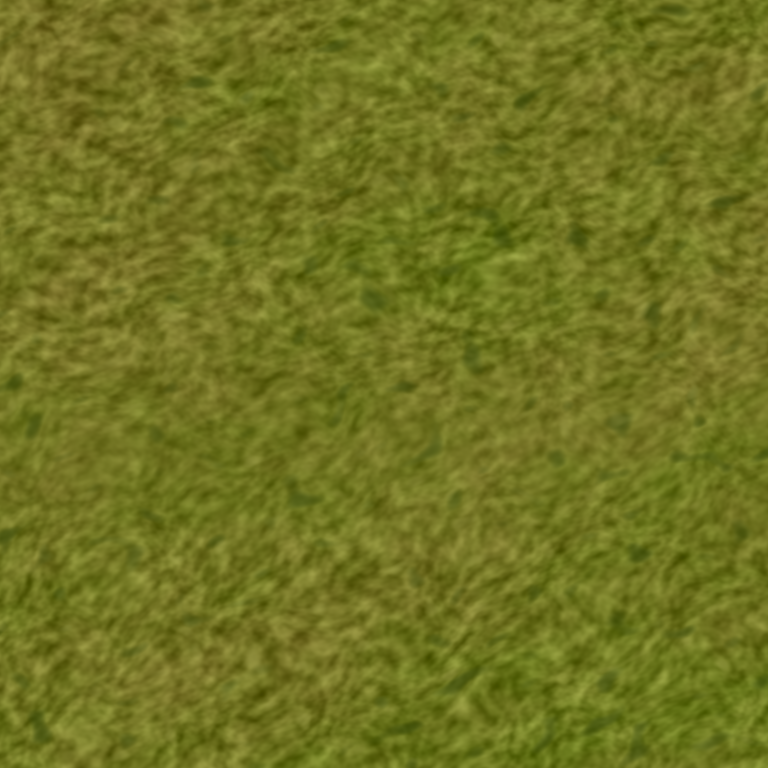
Give the GLSL for this texture, as a Shadertoy shader.

```glsl
const vec3 GRASS = vec3(0.439, 0.456, 0.128);
const vec3 TONE_RANGE = vec3(0.255, 0.25, 0.21);
const vec3 DRY_SHIFT = vec3(0.035, -0.006, 0.028);
const vec3 DEEP_GREEN = vec3(0.20, 0.27, 0.03);
const vec3 PALE_STRAW = vec3(0.62, 0.62, 0.30);

float hash(vec2 p) {
    return fract(sin(dot(p, vec2(127.1, 311.7))) * 43758.5453);
}

// Unit gradient of a lattice corner, projected on the offset to it
float corner(vec2 cell, vec2 offset) {
    float a = 6.2832 * hash(cell);
    return dot(vec2(cos(a), sin(a)), offset);
}

// Signed gradient noise
float noise(vec2 p) {
    vec2 i = floor(p), f = fract(p);
    vec2 u = f * f * f * (f * (f * 6.0 - 15.0) + 10.0);
    vec2 e = vec2(1.0, 0.0);
    float low = mix(corner(i, f), corner(i + e.xy, f - e.xy), u.x);
    float high = mix(corner(i + e.yx, f - e.yx), corner(i + e.xx, f - e.xx), u.x);
    return mix(low, high, u.y);
}

vec2 rotate(vec2 p, float angle) {
    float c = cos(angle), s = sin(angle);
    return vec2(c * p.x + s * p.y, c * p.y - s * p.x);
}

// Noise stretched along a leaning direction
float streaks(vec2 p, float angle, float stretch, float frequency) {
    vec2 q = rotate(p, angle) * frequency;
    return noise(vec2(q.x / stretch, q.y) + frequency);
}

// Soft tufts: clumps, tufts and fine blades
float turf(vec2 p, float angle) {
    return 0.26 * streaks(p, angle, 1.7, 21.0)
         + 0.62 * streaks(p, angle, 1.6, 49.0)
         + 0.56 * streaks(p, angle + 0.15, 1.5, 88.0)
         + 0.18 * streaks(p, angle - 0.4, 1.3, 150.0);
}

void mainImage(out vec4 fragColor, in vec2 fragCoord) {
    vec2 uv = fragCoord / iResolution.y;

    // Gentle warp keeps the tufts from lining up
    vec2 warp = vec2(noise(uv * 9.0 + 3.7), noise(uv * 9.0 + 41.3));
    vec2 p = uv + 0.016 * warp;

    // Blades lean more steeply towards the foreground
    float grain = mix(turf(p, 0.62), turf(p, 0.22), smoothstep(0.25, 0.6, uv.y));

    // Broad light and dark drifts
    float drift = 0.10 * streaks(uv, 0.25, 1.8, 4.5)
                + 0.09 * streaks(uv, 0.35, 1.8, 10.0);
    vec3 color = GRASS + TONE_RANGE * (grain + drift);

    // Dry brownish patches against fresh green ones
    float dryness = 1.5 * streaks(uv, 0.2, 2.0, 4.0)
                  + 0.8 * streaks(uv, 0.3, 1.6, 13.0)
                  + 0.5 * streaks(p, 0.4, 1.4, 38.0)
                  + 0.5 * (uv.y - 0.5);
    color += DRY_SHIFT * dryness;

    // Sparse shaded hollows and pale dead blades
    float hollow = smoothstep(0.26, 0.6, streaks(p, 0.4, 1.6, 34.0) + 0.4 * drift - 0.12 * dryness);
    float straw = smoothstep(0.3, 0.62, streaks(p, 0.3, 1.5, 44.0) + 0.1 * dryness);
    color = mix(color, DEEP_GREEN, 0.55 * hollow);
    color = mix(color, PALE_STRAW, 0.35 * straw);

    fragColor = vec4(clamp(color, 0.0, 1.0), 1.0);
}
```
